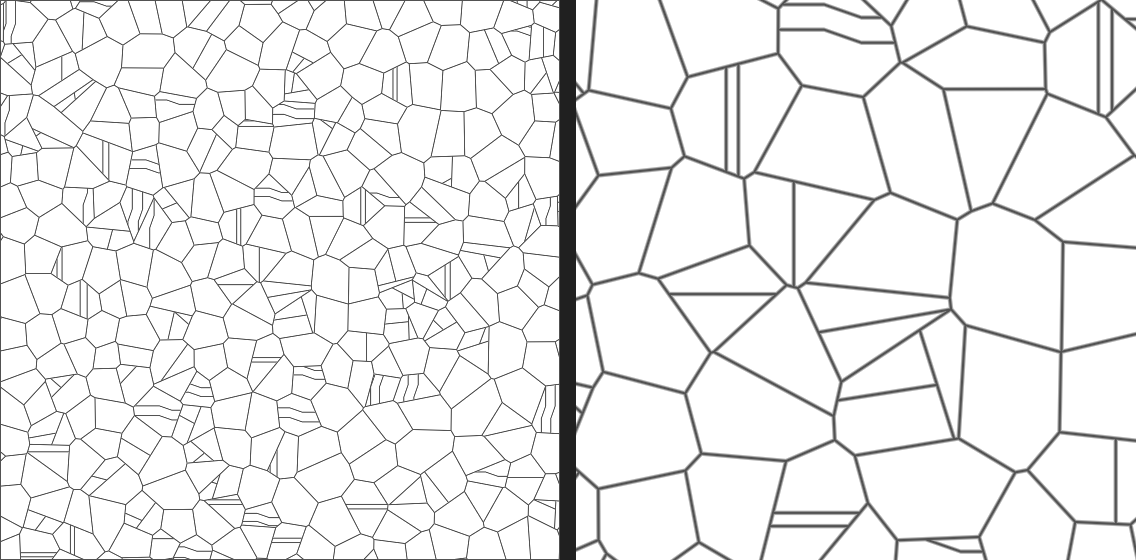
Left: the whole. Right: its middle third, enlarged.
This pattern is drawn by a three.js fragment shader. Its source:

```glsl
// Draws a net of hairline polygons on white inside a thin square frame.
// A thinned, jittered grid of seeds gives Voronoi borders; some of the cells
// are cut again by axis-aligned, kinked or slanted lines.
varying vec2 vUv;

const vec3 PAPER = vec3(1.0);
const vec3 INK = vec3(0.0);
const float GRID = 18.0;          // seed sites across the canvas
const float JITTER = 0.92;        // wander of a seed inside its site
const float EMPTY_SHARE = 0.10;   // sites without a seed, for larger cells
const float LINE_WIDTH = 0.00132; // in canvas units
const float SOFTNESS = 0.00195;   // width of the edge filter
const float CUT_SHARE = 0.33;     // cells that are cut again
const float AXIAL_SHARE = 0.62;   // cuts that run level or upright
const float SECOND_SHARE = 0.70;  // cut cells that get a second line
const float KINK = 0.07;          // sideways step of a kinked cut
const float PI = 3.14159;
const float FAR = 10.0;

float hash(vec2 p) {
  return fract(sin(dot(p, vec2(127.1, 311.7))) * 43758.5453);
}

vec2 hash2(vec2 p) {
  return vec2(hash(p), hash(p + vec2(37.2, 17.9)));
}

bool isEmpty(vec2 site) {
  return hash(site + 91.3) < EMPTY_SHARE;
}

vec2 seedOf(vec2 site) {
  return site + 0.5 + JITTER * (hash2(site) - 0.5);
}

// Distance to the lines that divide one cell; q is relative to its seed.
float cutDistance(vec2 q, vec2 site) {
  vec2 kind = hash2(site + 31.7);
  vec2 shape = hash2(site + 77.3);
  vec2 extra = hash2(site + 143.1);
  if (kind.x > CUT_SHARE) return FAR;

  bool axial = kind.y < AXIAL_SHARE;
  float angle = axial ? floor(shape.x * 2.0) * 0.5 * PI : shape.x * PI;
  float c = cos(angle);
  float s = sin(angle);
  vec2 along = vec2(c * q.x + s * q.y, c * q.y - s * q.x);

  float bend = 0.0;
  if (axial && extra.y > 0.6) bend = KINK * clamp(along.x * 5.0, -1.0, 1.0);
  float side = along.y + bend + 0.4 * (shape.y - 0.5);
  float d = abs(side);

  // Second line: parallel for axial cuts, a branch for slanted ones.
  if (extra.x < SECOND_SHARE) {
    if (axial) {
      d = min(d, abs(side - mix(0.13, 0.34, extra.y)));
    } else if (side > 0.0) {
      float tilt = 1.4 * (extra.y - 0.5);
      d = min(d, abs(dot(along, vec2(cos(tilt), sin(tilt)))));
    }
  }
  return d;
}

// Distance to the nearest cell border or cut, in grid units.
float netDistance(vec2 p) {
  vec2 home = floor(p);
  vec2 nearSite = home;
  vec2 nearSeed = p;
  float best = 1000.0;
  for (int y = -2; y <= 2; y++) {
    for (int x = -2; x <= 2; x++) {
      vec2 site = home + vec2(float(x), float(y));
      vec2 seed = seedOf(site);
      float d = dot(seed - p, seed - p);
      if (!isEmpty(site) && d < best) {
        best = d;
        nearSite = site;
        nearSeed = seed;
      }
    }
  }

  float border = FAR;
  for (int y = -2; y <= 2; y++) {
    for (int x = -2; x <= 2; x++) {
      vec2 site = home + vec2(float(x), float(y));
      vec2 seed = seedOf(site);
      vec2 gap = seed - nearSeed;
      if (!isEmpty(site) && dot(gap, gap) > 0.00001) {
        border = min(border, dot(0.5 * (seed + nearSeed) - p, normalize(gap)));
      }
    }
  }
  return min(border, cutDistance(p - nearSeed, nearSite));
}

// Filtered coverage of a hairline at distance d from its centre.
float lineCoverage(float d) {
  float cover = 0.5 + (0.5 * LINE_WIDTH - d) / SOFTNESS;
  return clamp(cover, 0.0, min(1.0, LINE_WIDTH / SOFTNESS));
}

void main() {
  float net = netDistance(vUv * GRID) / GRID;
  vec2 edge = min(vUv, 1.0 - vUv);
  float frame = abs(min(edge.x, edge.y) - 0.5 * LINE_WIDTH);
  float ink = lineCoverage(min(net, frame));
  gl_FragColor = vec4(mix(PAPER, INK, ink), 1.0);
}
```
